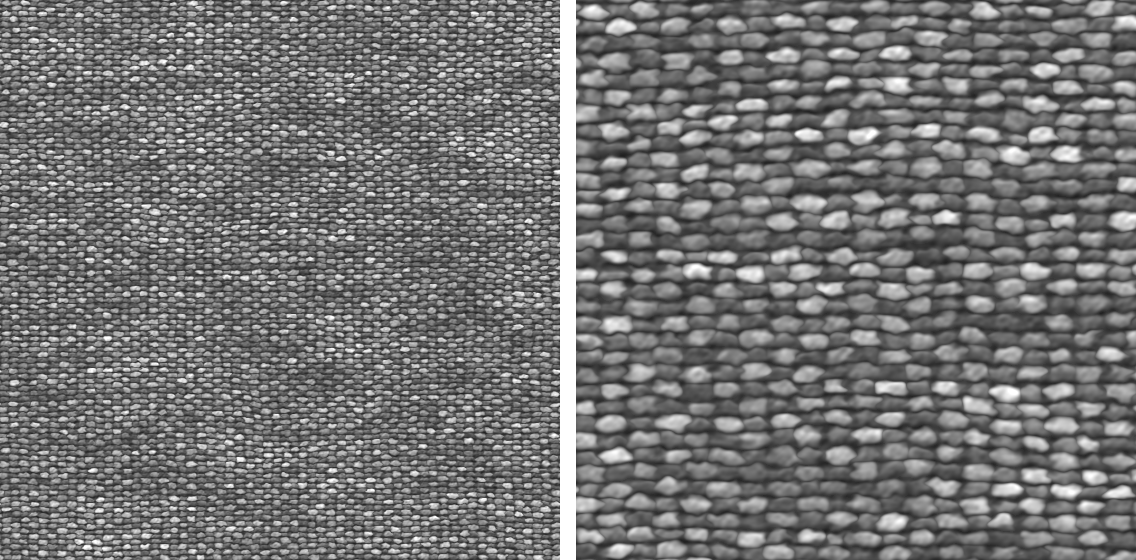
Left: the whole. Right: its middle third, enlarged.
A Shadertoy shader for this texture:

```glsl
// Grey woven cloth in plain weave: raised weft bumps alternate with sunken ones.
// Soft bumps, lit from above, melt into continuous weft rows; yarn streaks, broad
// clouds, bent threads and frayed fibres vary the tone. The sheet tiles seamlessly.

#define THREADS vec2(60.0, 102.0)    // columns and rows of crossings
#define OVER_SIZE vec2(0.66, 0.60)   // half size of a raised bump, in cells
#define UNDER_SIZE vec2(0.56, 0.50)  // half size of a sunken bump, in cells
#define OVER_TONE 0.69
#define UNDER_TONE 0.44
#define GAP_TONE 0.20                // shadow between rows
#define SEAM_TONE 0.35               // yarn seen between bumps of one row
#define BUMP_VARIATION 0.28
#define STREAK_VARIATION 0.45
#define CLOUD_VARIATION 0.26
#define FIBRE_STRENGTH 0.34
#define LIGHT_SLOPE 0.17

float hash(vec2 p) {
    return fract(sin(dot(p, vec2(127.1, 311.7))) * 43758.5453);
}

// Value noise that repeats after 'period' lattice steps.
float noise(vec2 p, vec2 period, float seed) {
    vec2 i = floor(p);
    vec2 f = fract(p);
    vec2 a = mod(i, period) + seed;
    vec2 b = mod(i + 1.0, period) + seed;
    f = f * f * (3.0 - 2.0 * f);
    return mix(mix(hash(a), hash(vec2(b.x, a.y)), f.x),
               mix(hash(vec2(a.x, b.y)), hash(b), f.x), f.y);
}

// Noise over the unit canvas, centred on zero, with a whole number of cells.
float canvasNoise(vec2 uv, vec2 cells, float seed) {
    return noise(uv * cells, cells, seed) - 0.5;
}

// Maximum with a rounded transition, so that neighbours melt together.
float softMax(float a, float b, float width) {
    float h = max(width - abs(a - b), 0.0) / width;
    return max(a, b) + 0.25 * h * h * width;
}

// Threads wander broadly and locally; loose fibres fray their edges.
vec2 bendThreads(vec2 uv) {
    vec2 broad = vec2(canvasNoise(uv, vec2(7.0, 9.0), 3.0),
                      canvasNoise(uv, vec2(6.0, 10.0), 17.0));
    vec2 local = vec2(canvasNoise(uv, vec2(20.0, 50.0), 29.0),
                      canvasNoise(uv, vec2(32.0, 36.0), 41.0));
    vec2 frayed = vec2(canvasNoise(uv, vec2(150.0, 240.0), 131.0),
                       canvasNoise(uv, vec2(170.0, 220.0), 149.0));
    return uv + vec2(0.010, 0.009) * broad + vec2(0.005, 0.004) * local
              + vec2(0.006, 0.003) * frayed;
}

// Tone of one thread crossing at offset 'd' from its cell centre.
float crossing(vec2 d, vec2 id, float cloud) {
    float over = mod(id.x + id.y, 2.0);

    // Uneven position and size
    vec2 jitter = vec2(hash(id + 61.7), hash(id + 83.1)) - 0.5;
    vec2 size = mix(UNDER_SIZE, OVER_SIZE, over) * (0.90 + 0.20 * hash(id + 97.9));
    d = (d - jitter * vec2(0.20, 0.16)) / size;

    // Soft pillow, flatter along the thread than across it
    float height = max(0.0, 1.0 - pow(abs(d.x), 2.6) - d.y * d.y);
    float body = smoothstep(0.0, 0.92, height);

    // Yarn colour drifts along each row
    float streak = noise(vec2(id.x / 5.0, id.y), vec2(THREADS.x / 5.0, THREADS.y), 53.0);
    float tone = mix(UNDER_TONE, OVER_TONE, over);
    tone *= 1.0 + BUMP_VARIATION * (hash(id + 5.3) - 0.5)
                + STREAK_VARIATION * (streak - 0.5) + cloud;
    return mix(GAP_TONE, tone + LIGHT_SLOPE * d.y, body);
}

void mainImage(out vec4 fragColor, in vec2 fragCoord) {
    vec2 uv = fragCoord / iResolution.xy;
    vec2 grid = bendThreads(uv) * THREADS;
    vec2 cell = floor(grid);
    vec2 local = fract(grid) - 0.5;

    // Broad lighter and darker patches, longer along the weft
    float cloud = CLOUD_VARIATION * 0.5 * (canvasNoise(uv, vec2(5.0, 14.0), 71.0)
                + canvasNoise(uv, vec2(13.0, 30.0), 79.0));

    // Continuous weft yarn below the bumps, dark only between rows
    float row = smoothstep(0.5, 0.12, abs(local.y));
    float tone = mix(GAP_TONE, SEAM_TONE * (1.0 + cloud), row);

    // Neighbouring bumps blended on top
    for (int y = -1; y <= 1; y++) {
        for (int x = -1; x <= 1; x++) {
            vec2 offset = vec2(x, y);
            vec2 id = mod(cell + offset, THREADS);
            float bump = crossing(local - offset, id, cloud);
            tone = mix(tone, softMax(tone, bump, 0.08), step(GAP_TONE + 0.001, bump));
        }
    }

    // Fibres: hairs along the weft, slanted hairs and a finer grain
    float hairs = canvasNoise(uv, vec2(110.0, 300.0), 101.0);
    float slanted = canvasNoise(vec2(uv.x + uv.y, uv.y - uv.x), vec2(140.0, 260.0), 107.0);
    float grain = canvasNoise(uv, vec2(280.0, 340.0), 113.0);
    tone += FIBRE_STRENGTH * (0.4 * hairs + 0.4 * slanted + 0.4 * grain) * (0.35 + tone);

    fragColor = vec4(vec3(clamp(tone, 0.0, 1.0)), 1.0);
}
```
